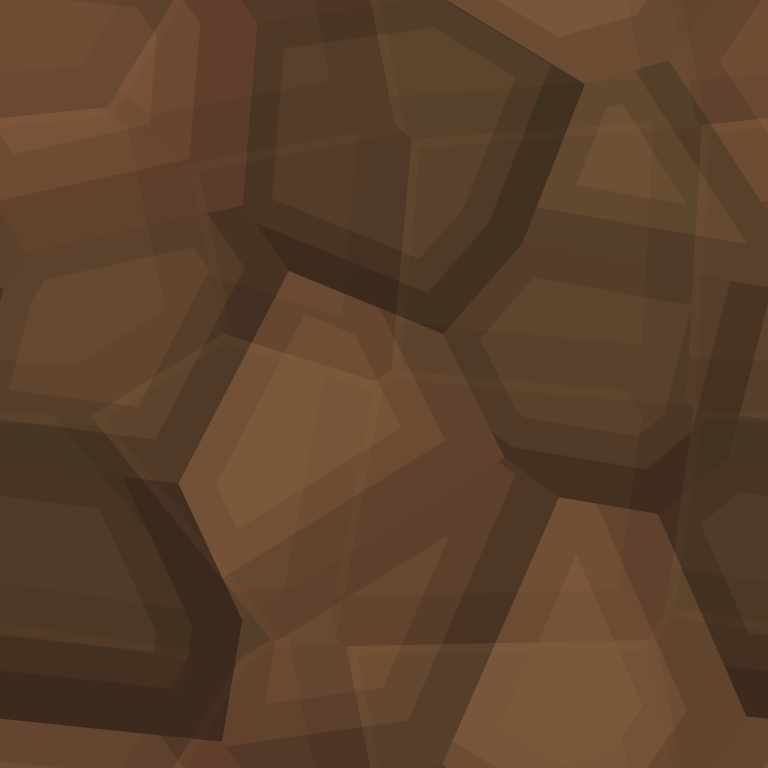
A Shadertoy shader for this texture:

```glsl
const float CELLS = 3.0;              // stones along each side
const float JITTER = 0.78;
const float SHADE_WIDTH = 0.062;      // dark facet on the lower right
const float RIM_WIDTH = 0.046;        // middle facet around the plateau
const float RIDGE_WIDTH = 0.012;
const float SOFTNESS = 0.0012;
const float DARKEST_STONE = 0.40;
const float BRIGHTEST_STONE = 1.02;
const float RIM_DROP = 0.16;
const float SHADE_DROP = 0.20;
const float STONE_SEED = 3.0;
const float CHIP_SEED = 17.0;
const vec2 SHADE_DIRECTION = vec2(0.78, -0.62);
const vec3 DARK_BROWN = vec3(0.230, 0.160, 0.113);
const vec3 LIGHT_BROWN = vec3(0.485, 0.346, 0.229);
const vec3 RED_TINT = vec3(0.016, -0.006, 0.002);

struct Facets {
    float rank;     // evenly spread value per cell, 0 to 1
    float variety;  // random value per cell
    float plateau;  // distance inside the flat top
    float shade;    // distance inside the shaded facet's inner edge
    float ridge;    // distance from the lit edges
};

vec2 hash2(vec2 cell, float seed) {
    vec3 q = fract(vec3(cell.xyx + seed) * vec3(0.1031, 0.1030, 0.0973));
    q += dot(q, q.yzx + 33.33);
    return fract((q.xx + q.yz) * q.zy);
}

// Jittered cell centre, wrapped at the canvas border
vec2 cellCentre(vec2 cell, float seed) {
    vec2 wrapped = mod(cell, CELLS);
    return cell + 0.5 + JITTER * (hash2(wrapped, seed) - 0.5);
}

// Polygon cells with facets whose width depends on their direction
Facets carve(vec2 uv, float seed) {
    vec2 p = uv * CELLS;
    vec2 home = floor(p);
    vec2 nearest = home;
    float best = 1e5;
    for (int y = -2; y <= 2; y++)
    for (int x = -2; x <= 2; x++) {
        vec2 cell = home + vec2(x, y);
        vec2 d = cellCentre(cell, seed) - p;
        if (dot(d, d) < best) {
            best = dot(d, d);
            nearest = cell;
        }
    }

    vec2 id = mod(nearest, CELLS);
    vec2 centre = cellCentre(nearest, seed) - p;
    Facets f;
    f.rank = mod(4.0 * (id.x + CELLS * id.y), CELLS * CELLS) / (CELLS * CELLS - 1.0);
    f.variety = hash2(id, seed + 41.0).x;
    f.plateau = f.shade = f.ridge = 1e5;
    float scale = mix(0.8, 1.2, f.variety);

    for (int y = -2; y <= 2; y++)
    for (int x = -2; x <= 2; x++) {
        if (x == 0 && y == 0) continue;
        vec2 other = cellCentre(nearest + vec2(x, y), seed) - p;
        vec2 normal = normalize(other - centre);
        float edge = dot(0.5 * (centre + other), normal) / CELLS;
        float away = smoothstep(-0.2, 0.45, dot(normal, SHADE_DIRECTION));
        float shadeWidth = SHADE_WIDTH * scale * away;
        f.shade = min(f.shade, edge - shadeWidth);
        f.plateau = min(f.plateau, edge - shadeWidth - RIM_WIDTH * scale);
        f.ridge = min(f.ridge, edge + away);
    }
    return f;
}

float inside(float d) {
    return smoothstep(-SOFTNESS, SOFTNESS, d);
}

vec3 rock(vec2 uv) {
    // Stones: flat top, rim and shaded side
    Facets stone = carve(uv, STONE_SEED);
    float tone = mix(DARKEST_STONE, BRIGHTEST_STONE, stone.rank);
    tone -= RIM_DROP * (1.0 - inside(stone.plateau));
    tone -= SHADE_DROP * (1.0 - inside(stone.shade));

    // Translucent chips laid across the stones
    Facets chip = carve(uv + vec2(0.13, 0.21), CHIP_SEED);
    tone += 0.18 * (chip.rank - 0.5);
    tone -= 0.08 * (1.0 - inside(chip.shade));
    tone += 0.07 * (1.0 - inside(chip.ridge - RIDGE_WIDTH));

    vec3 colour = mix(DARK_BROWN, LIGHT_BROWN, clamp(tone, 0.02, 1.0));
    return colour + RED_TINT * (chip.variety + stone.variety - 1.0);
}

void mainImage(out vec4 fragColor, in vec2 fragCoord) {
    // Four samples smooth the cell borders
    vec3 sum = vec3(0.0);
    for (int i = 0; i < 4; i++) {
        vec2 offset = vec2(i % 2, i / 2) * 0.5 - 0.25;
        sum += rock((fragCoord + offset) / iResolution.xy);
    }
    fragColor = vec4(sum / 4.0, 1.0);
}
```
